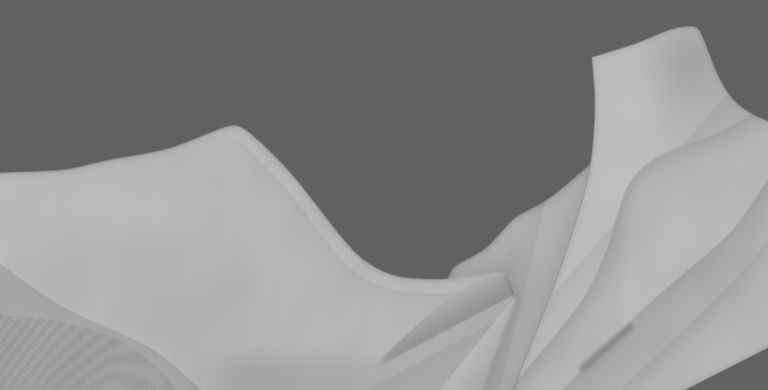
Write a WebGL 1 fragment shader that draws this background.

```glsl
precision highp float;
// Pale grey silk sheets, draped in folds across a flat dark grey backdrop.
uniform vec2 u_resolution;

const vec2 CANVAS = vec2(7.68, 3.90);   // drawing units across and up
const float BACKDROP = 0.38;
const float SILK = 0.72;
const float SILK_SHADE = 0.67;
const float SILK_DEEP = 0.57;
const float EDGE_SOFTNESS = 0.013;
const float RIM_SHADE = 0.11;
const float RIM_WIDTH = 0.025;
const float SHEEN = 0.018;              // strength of the silky streaks
const float MESH_FREQUENCY = 115.0;
const float MESH_STRENGTH = 0.03;

vec2 hashGradient(vec2 cell) {
  float a = 6.2832 * fract(sin(dot(cell, vec2(127.1, 311.7))) * 43758.5);
  return vec2(cos(a), sin(a));
}

float gradientNoise(vec2 p) {
  vec2 i = floor(p), f = p - i;
  vec2 u = f * f * f * (f * (f * 6.0 - 15.0) + 10.0);
  vec2 e = vec2(1.0, 0.0);
  float a = dot(hashGradient(i), f);
  float b = dot(hashGradient(i + e.xy), f - e.xy);
  float c = dot(hashGradient(i + e.yx), f - e.yx);
  float d = dot(hashGradient(i + e.xx), f - e.xx);
  return mix(mix(a, b, u.x), mix(c, d, u.x), u.y);
}

// Curves are vec2(height, slope): a line plus rounded changes of slope.
vec2 line(float t, float start, float slope) {
  return vec2(start + slope * t, slope);
}

vec2 bend(float t, float at, float change, float radius) {
  float d = t - at, s = sqrt(d * d + radius * radius);
  return 0.5 * change * vec2(d + s, 1.0 + d / s);
}

// Approximate distance below a curve
float below(vec2 curve, float y) {
  return (curve.x - y) / sqrt(1.0 + curve.y * curve.y);
}

float cover(float d) {
  float w = max(EDGE_SOFTNESS, CANVAS.x / u_resolution.x * 0.8);
  return smoothstep(-w, w, d);
}

// One-sided shadow that starts sharply and fades out
float crease(float d, float width) {
  return cover(d) * exp(-max(d, 0.0) / width);
}

float segment(vec2 p, vec2 a, vec2 b) {
  vec2 pa = p - a, ba = b - a;
  return length(pa - ba * clamp(dot(pa, ba) / dot(ba, ba), 0.0, 1.0));
}

float leftSheet(vec2 p, float rim) {
  float x = p.x;
  float tone = SILK - 0.025 * smoothstep(0.2, 1.8, rim);
  tone -= 0.035 * crease(rim - 0.14, 0.18) * smoothstep(2.2, 2.6, x);
  tone -= 0.05 * smoothstep(0.5, 0.1, p.y) * smoothstep(1.8, 2.6, x);

  // Overlapping hems and fine mesh in the lower corner
  float hem = below(line(x, 1.26, -0.72) + bend(x, 0.6, 0.29, 0.15)
    + bend(x, 1.55, -0.47, 0.12), p.y);
  float mesh = below(line(x, 0.76, -0.08) + bend(x, 0.6, -0.22, 0.15)
    + bend(x, 1.2, -0.45, 0.15) + bend(x, 1.6, -0.55, 0.1), p.y);
  tone += 0.02 * crease(-hem, 0.05);
  tone -= 0.045 * cover(hem) + 0.02 * crease(hem, 0.08);
  float weave = sin(mesh * MESH_FREQUENCY) * sin((x + p.y) * MESH_FREQUENCY * 0.6);
  tone -= cover(mesh) * (0.035 + MESH_STRENGTH * weave);

  // Rolled pocket beside the centre
  float roll = below(line(x, -3.30, 0.95) + bend(x, 4.4, -0.35, 0.15)
    + bend(x, 4.85, -0.5, 0.1) + bend(x, 5.1, -2.0, 0.05), p.y);
  float lip = below(line(x, -1.77, 0.53), p.y);
  float pocket = mix(SILK_DEEP, SILK, smoothstep(-0.05, 0.45, -lip));
  tone = mix(tone, pocket, cover(roll) * smoothstep(3.7, 3.95, x));
  tone = mix(tone, SILK_SHADE - 0.03 * crease(lip - 0.15, 0.2),
    cover(lip) * smoothstep(3.2, 4.0, x));
  float strip = (x - 4.4 - 0.8 * p.y) * 0.78;
  return mix(tone, SILK - 0.05 * smoothstep(0.0, 0.3, strip), cover(strip));
}

float tallSheet(vec2 p, float side) {
  float x = p.x;
  float tone = SILK + 0.02 - 0.03 * smoothstep(0.3, 0.9, side);
  tone -= 0.06 * exp(-dot(p - vec2(6.95, 3.25), p - vec2(6.95, 3.25)) * 6.0);
  tone -= 0.035 * crease((1.15 * (x - 7.27) + 2.96 - p.y) * 0.66, 0.5);

  // Three folds stacked towards the lower right
  float upper = below(line(x, -6.12, 1.2) + bend(x, 5.9, 1.2, 0.1)
    + bend(x, 6.1, 1.6, 0.08) + bend(x, 6.24, -2.4, 0.05)
    + bend(x, 6.36, -0.9, 0.08) + bend(x, 6.6, -0.35, 0.1)
    + bend(x, 7.2, 0.22, 0.1), p.y);
  float middle = below(line(x, -5.62, 1.0) + bend(x, 6.5, -0.17, 0.1)
    + bend(x, 7.35, 0.75, 0.12), p.y);
  float lower = below(line(x, -5.89, 0.95) + bend(x, 7.35, 0.25, 0.1), p.y);
  tone = mix(tone, SILK - 0.09 * exp(-max(upper, 0.0) / 0.15), cover(upper));
  tone = mix(tone, SILK - 0.03 - 0.06 * exp(-max(middle, 0.0) / 0.2), cover(middle));
  tone = mix(tone, SILK - 0.07 * exp(-max(lower, 0.0) / 0.22), cover(lower));
  float slit = segment(p, vec2(5.83, 0.22), vec2(6.3, 0.63));
  return mix(tone, SILK_DEEP - 0.04, 0.8 * smoothstep(0.07, 0.0, slit));
}

void main() {
  vec2 p = gl_FragCoord.xy / u_resolution * CANVAS;
  float x = p.x, y = p.y;

  // Outlines of the three sheets
  float leftRim = below(line(x, 2.17, 0.03) + bend(x, 0.65, 0.22, 0.12)
    + bend(x, 1.1, -0.1, 0.12) + bend(x, 1.7, 0.31, 0.2)
    + bend(x, 2.38, -1.41, 0.1) + bend(x, 2.9, -0.43, 0.2)
    + bend(x, 3.58, 0.88, 0.17) + bend(x, 3.94, 0.5, 0.17)
    + bend(x, 4.45, 0.2, 0.1) + bend(x, 5.06, -3.0, 0.05), y);
  float left = min(leftRim, (4.85 + 0.35 * y - x) * 0.94);
  float back = below(line(x, -12.3, 3.0) + bend(x, 4.51, -2.55, 0.04)
    + bend(x, 4.87, 0.8, 0.1) + bend(x, 5.13, -0.75, 0.06)
    + bend(x, 5.5, 0.38, 0.1), y);
  float side = -below(line(y, 5.13, 0.4) + bend(y, 1.2, -0.07, 0.2)
    + bend(y, 2.2, -0.28, 0.3) + bend(y, 2.9, -0.16, 0.2), x);
  float top = below(line(x, 1.55, 0.3) + bend(x, 6.35, 0.15, 0.1)
    + bend(x, 6.72, -0.3, 0.1) + bend(x, 6.99, -3.15, 0.05)
    + bend(x, 7.16, 1.1, 0.06) + bend(x, 7.28, 1.0, 0.08)
    + bend(x, 7.45, 0.5, 0.1), y);
  float tall = min(min(side, top), (y - 0.51 * (x - 6.85)) * 0.89);

  // Back sheet, with shadows cast by its neighbours
  float backTone = SILK - 0.03 - 0.05 * exp(-max(-side, 0.0) / 0.12)
    - 0.07 * exp(-max(-left, 0.0) / 0.12);
  float ridge = (x - 5.0 - 0.24 * y) * 0.97;
  backTone -= 0.03 * crease(-ridge, 0.2) + RIM_SHADE * crease(back, RIM_WIDTH);

  // Layer the sheets from back to front
  float sheen = SHEEN * (gradientNoise(vec2(x * 1.1 + y * 0.6, y * 1.8 - x))
    + 0.5 * gradientNoise(vec2(x * 4.0 - y * 1.5, x + y * 0.8)));
  float tone = mix(BACKDROP, backTone + sheen, cover(back));
  float leftTone = leftSheet(p, leftRim) - RIM_SHADE * crease(left, RIM_WIDTH);
  tone = mix(tone, leftTone + sheen, cover(left));
  float tallTone = tallSheet(p, side) - RIM_SHADE * 0.6 * crease(tall, RIM_WIDTH);
  float ground = mix(tone, BACKDROP, cover(side));
  tone = mix(ground, tallTone + sheen, cover(tall));
  gl_FragColor = vec4(vec3(tone), 1.0);
}
```
